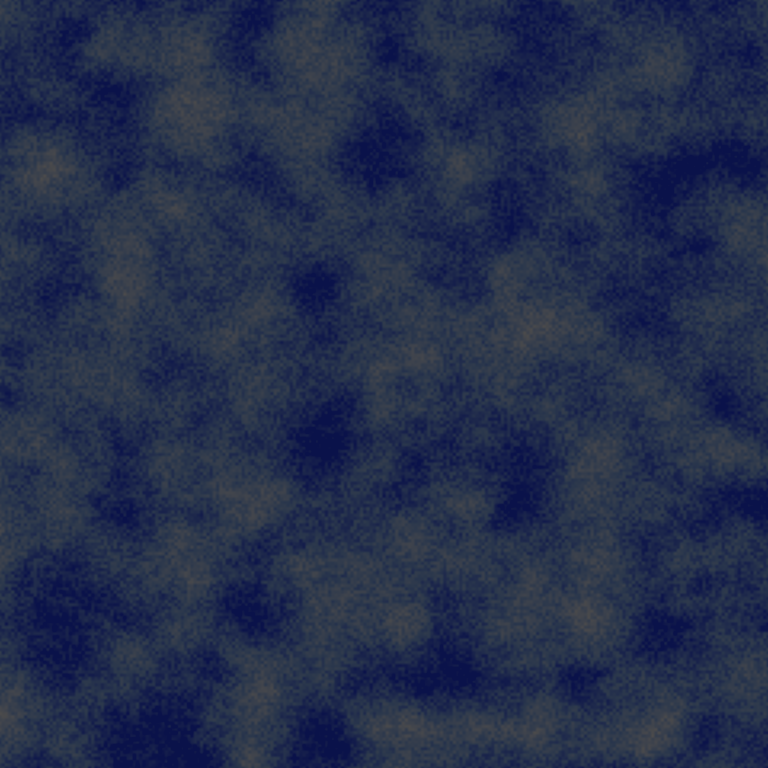
This texture is drawn by a three.js fragment shader. Its source:

```glsl
// Mottled night-blue cloth: soft taupe clouds drift over deep navy.
// Turned layers of value noise shape the clouds, a fine noise adds the
// grain, and a three-stop ramp turns the sum into colour.
varying vec2 vUv;

float hash(vec2 cell) {
  vec3 p = fract(cell.xyx * vec3(0.1031, 0.1030, 0.0973));
  p += dot(p, p.yzx + 33.33);
  return fract((p.x + p.y) * p.z);
}

float valueNoise(vec2 p) {
  vec2 cell = floor(p);
  vec2 f = fract(p);
  f = f * f * (3.0 - 2.0 * f);
  float low = mix(hash(cell), hash(cell + vec2(1.0, 0.0)), f.x);
  float high = mix(hash(cell + vec2(0.0, 1.0)), hash(cell + vec2(1.0, 1.0)), f.x);
  return mix(low, high, f.y);
}

// Five octaves centred on zero, each turned to hide the grid
float clouds(vec2 p) {
  mat2 turn = mat2(0.8, 0.6, -0.6, 0.8);
  float sum = 0.0;
  float weight = 0.5;
  for (int octave = 0; octave < 5; octave++) {
    sum += weight * (valueNoise(p) - 0.5);
    p = turn * p * 1.95 + vec2(37.3, 61.7);
    weight *= 0.54;
  }
  return sum;
}

// Navy through slate to taupe
vec3 ramp(float t) {
  vec3 navy = vec3(0.04, 0.07, 0.29);
  vec3 slate = vec3(0.165, 0.215, 0.30);
  vec3 taupe = vec3(0.30, 0.295, 0.295);
  vec3 shade = mix(navy, slate, clamp(t * 2.0, 0.0, 1.0));
  return mix(shade, taupe, clamp(t * 2.0 - 1.0, 0.0, 1.0));
}

void main() {
  // Clouds are slightly wider than tall
  float cloud = clouds(vUv * vec2(11.5, 13.5) + vec2(5.2, 9.4));

  // Fine grain
  float grain = valueNoise(vUv * 240.0 + 71.0) - 0.5;

  float tone = 0.37 + 1.32 * cloud + 0.37 * grain;
  gl_FragColor = vec4(ramp(tone), 1.0);
}
```
